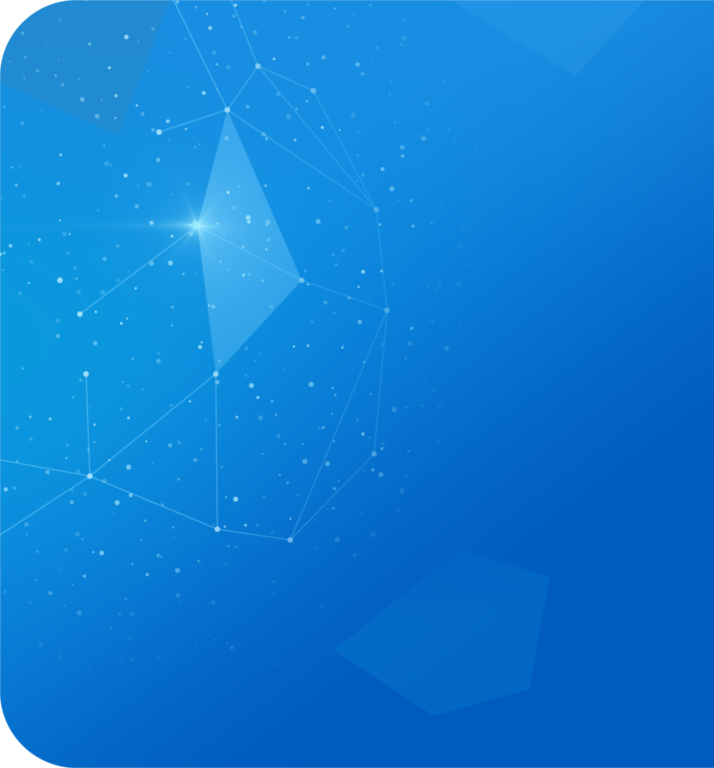
A Shadertoy shader for this background:

```glsl
// Blue diagonal gradient card with rounded left corners, translucent facets,
// a glowing star and a fine network of linked nodes among scattered specks.
// Facets are convex half-plane distances; specks come from jittered hash grids.

vec2 hash2(vec2 cell) {
    vec3 q = fract(cell.xyx * vec3(0.1031, 0.103, 0.0973));
    q += dot(q, q.yzx + 33.33);
    return fract((q.xx + q.yz) * q.zy);
}

float segmentDist(vec2 p, vec2 a, vec2 b) {
    vec2 e = b - a;
    return length(p - a - e * clamp(dot(p - a, e) / dot(e, e), 0.0, 1.0));
}

// Coverage of a convex polygon, corners counter-clockwise
float facet(vec2 p, vec2 v[5], float px) {
    float d = -1.0;
    for (int i = 0; i < 5; i++) {
        vec2 e = normalize(v[(i + 1) % 5] - v[i]);
        d = max(d, dot(p - v[i], vec2(e.y, -e.x)));
    }
    return 1.0 - smoothstep(-px, px, d);
}

// One layer of dots with random place, size and strength
float specks(vec2 p, float size, float seed, float px) {
    float c = cos(seed), s = sin(seed);
    vec2 g = mat2(c, s, -s, c) * p / size + 40.0;
    vec2 cell = floor(g);
    vec2 place = 0.16 + 0.68 * hash2(cell + seed * 17.0);
    vec2 kind = hash2(cell + seed * 31.0 + 9.0);
    float r = mix(0.0012, 0.0034, kind.x * kind.x);
    float d = length(fract(g) - place) * size;
    float strength = step(0.48, kind.y) * mix(0.2, 0.85, pow(fract(kind.y * 37.0), 2.0));
    return strength * (1.0 - smoothstep(r - px, r + px, d));
}

void mainImage(out vec4 fragColor, in vec2 fragCoord) {
    vec2 p = fragCoord / iResolution.y;
    float px = 1.0 / iResolution.y;
    vec2 star = vec2(0.257, 0.706);
    vec3 ice = vec3(0.5, 0.84, 1.0);

    // Diagonal gradient, with a cyan haze on the left
    float slope = p.y - 0.75 * p.x;
    vec3 col = mix(vec3(0.0, 0.355, 0.745), vec3(0.055, 0.555, 0.885),
                   smoothstep(-0.35, 0.5, slope));
    vec2 haze = (p - vec2(0.0, 0.56)) / vec2(0.27, 0.25);
    col = mix(col, vec3(0.035, 0.61, 0.86), 0.75 * exp(-dot(haze, haze)));
    col.r += 0.04 * smoothstep(0.6, 1.0, p.y);

    // Large dim facets
    float corner = facet(p, vec2[5](vec2(-0.1, 1.1), vec2(-0.1, 0.938),
        vec2(0.154, 0.823), vec2(0.259, 1.1), vec2(0.1, 1.12)), px);
    col = mix(col, vec3(0.16, 0.53, 0.77), 0.55 * corner);
    float wedge = facet(p, vec2[5](vec2(0.421, 1.1), vec2(0.749, 0.901),
        vec2(0.932, 1.1), vec2(0.8, 1.15), vec2(0.6, 1.15)), px);
    col = mix(col, vec3(0.22, 0.64, 0.92), 0.23 * wedge);
    float pentagon = facet(p, vec2[5](vec2(0.435, 0.154), vec2(0.564, 0.068),
        vec2(0.689, 0.102), vec2(0.716, 0.249), vec2(0.6, 0.285)), px);
    col = mix(col, vec3(0.03, 0.53, 0.82),
              0.3 * pentagon * smoothstep(0.31, 0.16, p.y - 0.25 * (p.x - 0.5)));

    // Bright kite, lit from the star
    float starDist = length(p - star);
    float kite = facet(p, vec2[5](vec2(0.296, 0.857), star, vec2(0.281, 0.513),
        vec2(0.393, 0.635), vec2(0.3445, 0.746)), px);
    col = mix(col, ice, kite * (0.26 + 0.3 * exp(-starDist * 11.0)));

    // Network of nodes and links, dimmer toward the right
    vec2 nodes[20] = vec2[20](
        vec2(0.296, 0.857), star, vec2(0.393, 0.635), vec2(0.281, 0.513),
        vec2(0.504, 0.596), vec2(0.490, 0.727), vec2(0.487, 0.409), vec2(0.283, 0.311),
        vec2(0.117, 0.380), vec2(0.336, 0.914), vec2(0.408, 0.882), vec2(0.078, 0.635),
        vec2(0.104, 0.591), vec2(0.207, 0.828), vec2(0.378, 0.297), vec2(0.221, 1.01),
        vec2(0.297, 1.01), vec2(-0.01, 0.403), vec2(-0.01, 0.297), vec2(0.112, 0.513));
    ivec2 links[22] = ivec2[22](
        ivec2(0, 15), ivec2(0, 9), ivec2(9, 16), ivec2(9, 10), ivec2(0, 13), ivec2(10, 5),
        ivec2(5, 4), ivec2(4, 6), ivec2(2, 4), ivec2(1, 2), ivec2(1, 12), ivec2(3, 8),
        ivec2(8, 17), ivec2(8, 18), ivec2(8, 7), ivec2(3, 7), ivec2(7, 14), ivec2(14, 6),
        ivec2(8, 19), ivec2(0, 5), ivec2(9, 5), ivec2(4, 14));
    float lines = 0.0, dots = 0.0;
    for (int i = 0; i < 22; i++) {
        float d = segmentDist(p, nodes[links[i].x], nodes[links[i].y]);
        lines = max(lines, 1.0 - smoothstep(0.0, 0.0008 + px, d));
    }
    for (int i = 0; i < 20; i++) {
        float d = length(p - nodes[i]);
        dots = max(dots, 1.0 - smoothstep(0.0036 - px, 0.0036 + px, d));
    }
    float fade = mix(1.0, 0.4, smoothstep(0.2, 0.5, p.x));
    col = mix(col, ice, 0.36 * lines * fade);
    col = mix(col, vec3(0.75, 0.93, 1.0), 0.8 * dots * fade);

    // Specks gathered in an oval on the left
    float cloud = 1.0 - smoothstep(0.55, 1.1, length((p - vec2(0.2, 0.66)) / vec2(0.43, 0.55)));
    float dust = 0.0;
    for (int i = 0; i < 3; i++)
        dust = max(dust, specks(p, 0.036 + 0.009 * float(i), 0.6 + 1.3 * float(i), px));
    col = mix(col, vec3(0.7, 0.93, 1.0), dust * cloud);

    // Star core, halo and a long flare to the left
    vec2 q = p - star;
    float flare = exp(-abs(q.y) * 240.0 - abs(q.x) * (q.x < 0.0 ? 14.0 : 35.0));
    float rays = pow(abs(cos(3.0 * atan(q.y, q.x) + 0.4)), 14.0) * exp(-starDist * 50.0);
    float glow = 0.75 * exp(-starDist * 110.0) + 0.24 * exp(-starDist * 22.0);
    col = mix(col, vec3(0.62, 0.92, 1.0), min(glow + 0.4 * flare + 0.3 * rays, 0.95));

    // White outside the rounded left corners
    vec2 inset = max(vec2(0.1 - p.x, abs(p.y - 0.5) - 0.4), 0.0);
    col = mix(col, vec3(1.0), smoothstep(-px, px, length(inset) - 0.1));
    fragColor = vec4(col, 1.0);
}
```
